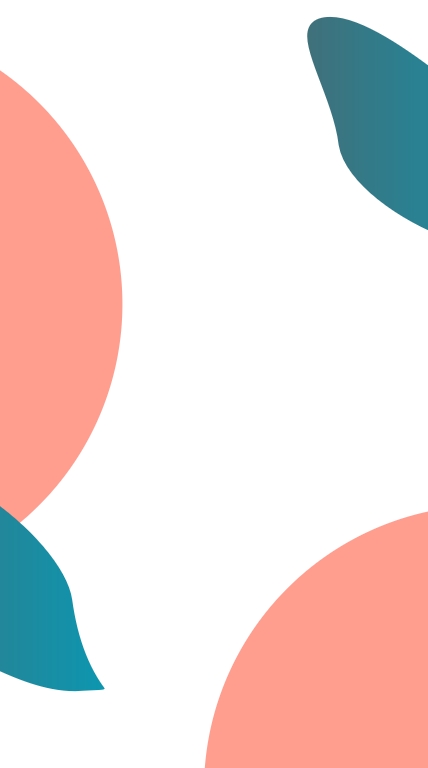
Give the GLSL for this background, as a Shadertoy shader.

```glsl
#define PAPER vec3(1.0)
#define CORAL vec3(1.0, 0.62, 0.56)
#define LEAF_DARK vec3(0.25, 0.44, 0.48)
#define LEAF_BRIGHT vec3(0.05, 0.59, 0.69)
#define LEAF_LENGTH 0.326
#define DISC_RADIUS 0.3704
#define CURVES 5
#define CURVE_STEPS 14

// Closed outlines: chained cubic curves, three points each, in canvas heights
const vec2 UPPER_LEAF[15] = vec2[15](
    vec2(0.400, 0.953), vec2(0.400, 0.969), vec2(0.410, 0.978),
    vec2(0.430, 0.978), vec2(0.466, 0.978), vec2(0.517, 0.945),
    vec2(0.560, 0.913), vec2(0.625, 0.863), vec2(0.625, 0.669),
    vec2(0.560, 0.699), vec2(0.505, 0.724), vec2(0.448, 0.768),
    vec2(0.441, 0.811), vec2(0.435, 0.863), vec2(0.400, 0.922));

const vec2 LOWER_LEAF[15] = vec2[15](
    vec2(0.000, 0.341), vec2(0.050, 0.303), vec2(0.089, 0.255),
    vec2(0.094, 0.219), vec2(0.100, 0.175), vec2(0.113, 0.135),
    vec2(0.136, 0.104), vec2(0.137, 0.101), vec2(0.130, 0.102),
    vec2(0.098, 0.100), vec2(0.063, 0.100), vec2(0.029, 0.113),
    vec2(0.000, 0.126), vec2(-0.065, 0.156), vec2(-0.065, 0.391));

vec2 cubic(vec2 a, vec2 b, vec2 c, vec2 d, float t) {
    float s = 1.0 - t;
    return s * s * s * a + 3.0 * s * s * t * b + 3.0 * s * t * t * c + t * t * t * d;
}

// Signed distance to an outline, negative inside
float outlineDistance(vec2 p, vec2 pts[15]) {
    float nearest = 1e6;
    float side = 1.0;
    vec2 from = pts[0];
    for (int i = 0; i < CURVES; i++) {
        int k = 3 * i;
        for (int j = 1; j <= CURVE_STEPS; j++) {
            float t = float(j) / float(CURVE_STEPS);
            vec2 to = cubic(pts[k], pts[k + 1], pts[k + 2], pts[(k + 3) % 15], t);
            vec2 edge = to - from;
            vec2 rel = p - from;
            float along = clamp(dot(rel, edge) / max(dot(edge, edge), 1e-12), 0.0, 1.0);
            vec2 gap = rel - edge * along;
            nearest = min(nearest, dot(gap, gap));
            // Flip the side at each crossing of a horizontal ray
            if ((from.y > p.y) != (to.y > p.y)) {
                if (rel.x < edge.x * rel.y / edge.y) side = -side;
            }
            from = to;
        }
    }
    return side * sqrt(nearest);
}

float coverage(float dist, float pixel) {
    return clamp(0.5 - dist / pixel, 0.0, 1.0);
}

vec3 leafColor(vec2 p, float leftEnd) {
    return mix(LEAF_DARK, LEAF_BRIGHT, clamp((p.x - leftEnd) / LEAF_LENGTH, 0.0, 1.0));
}

void mainImage(out vec4 fragColor, in vec2 fragCoord) {
    float pixel = 1.0 / iResolution.y;
    vec2 p = fragCoord * pixel;
    vec3 color = PAPER;

    // Coral discs
    float leftDisc = length(p - vec2(-0.211, 0.604)) - DISC_RADIUS;
    float rightDisc = length(p - vec2(0.636, -0.028)) - DISC_RADIUS;
    color = mix(color, CORAL, coverage(min(leftDisc, rightDisc), pixel));

    // Shaded leaves
    color = mix(color, leafColor(p, 0.400), coverage(outlineDistance(p, UPPER_LEAF), pixel));
    color = mix(color, leafColor(p, -0.190), coverage(outlineDistance(p, LOWER_LEAF), pixel));

    fragColor = vec4(color, 1.0);
}
```
